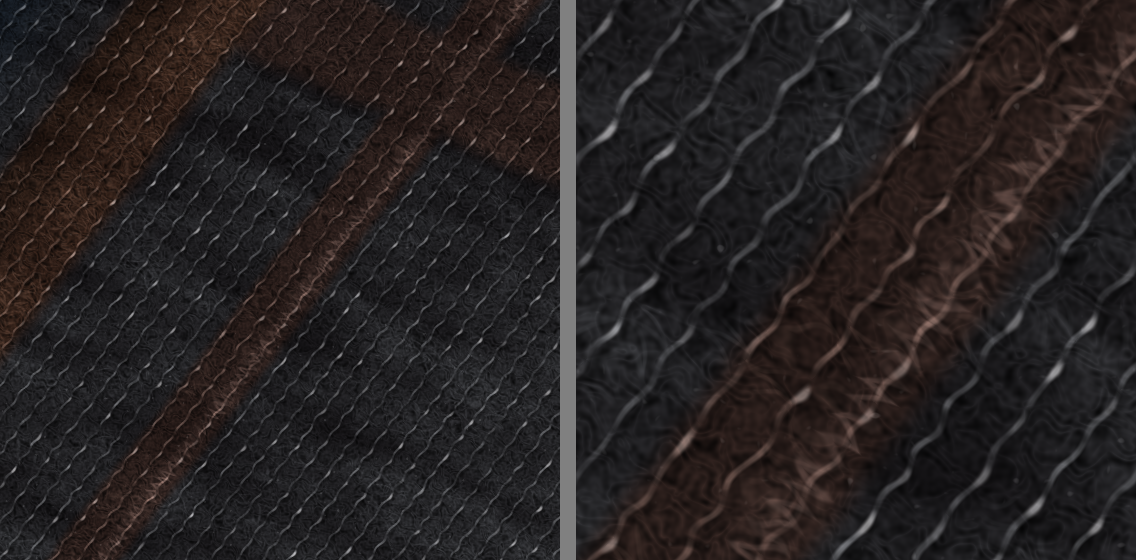
Left, the full canvas; right, a detail of the centre.
Give the GLSL for this texture, as a Shadertoy shader.

```glsl
float hash(vec2 p) {
    vec3 q = fract(p.xyx * vec3(0.1031, 0.103, 0.0973));
    q += dot(q, q.yzx + 33.33);
    return fract((q.x + q.y) * q.z);
}

float gradientNoise(vec2 p) {
    vec2 cell = floor(p), f = p - cell;
    vec2 w = f * f * f * (f * (f * 6.0 - 15.0) + 10.0);
    float corner[4];
    for (int i = 0; i < 4; i++) {
        vec2 o = vec2(i & 1, i >> 1);
        float angle = 6.2832 * hash(cell + o + 57.0);
        corner[i] = dot(vec2(cos(angle), sin(angle)), f - o);
    }
    return 1.4 * mix(mix(corner[0], corner[1], w.x), mix(corner[2], corner[3], w.x), w.y);
}

float fbm(vec2 p) {
    float sum = 0.0, amp = 0.6;
    for (int i = 0; i < 3; i++) {
        sum += amp * gradientNoise(p);
        p = p * 2.03 + 11.7;
        amp *= 0.5;
    }
    return sum;
}

float triangle(float x) {
    return abs(fract(x) - 0.5) * 4.0 - 1.0;
}

// Soft-edged strip between lo and hi
float strip(float x, float lo, float hi, float soft) {
    return smoothstep(lo - soft, lo + soft, x) * (1.0 - smoothstep(hi - soft, hi + soft, x));
}

float line(float dist, float width) {
    return 1.0 - smoothstep(0.2 * width, width, abs(dist));
}

void mainImage(out vec4 fragColor, in vec2 fragCoord) {
    vec2 uv = fragCoord / iResolution.xy;

    // Cloth axes: along the stitch rows, across them, and across the weft bands
    float along = dot(uv, vec2(0.602, 0.799));
    float across = dot(uv, vec2(0.799, -0.602));
    across += 0.005 * gradientNoise(uv * 3.0) + 0.0022 * gradientNoise(uv * 38.0);
    float weft = uv.y + 0.42 * uv.x + 0.012 * gradientNoise(uv * 7.0);

    // Brown stripes over grey panels
    float wideStripe = strip(across, -0.415, -0.212, 0.018);
    float thinStripe = strip(across, 0.068, 0.172, 0.01);
    float crossStripe = strip(weft, 1.085, 1.275, 0.022) * smoothstep(-0.42, -0.38, across);
    float brown = max(max(wideStripe, thinStripe), crossStripe);

    // Broad light and shade
    float shade = 0.46 + 0.75 * fbm(vec2(across * 2.5, weft * 11.0)) + 0.3 * fbm(uv * 9.0);
    shade += 0.25 * smoothstep(0.3, 0.75, across);
    shade -= 0.5 * line(weft - 0.935, 0.06) * (1.0 - smoothstep(0.0, 0.1, across));
    shade -= 0.5 * line(weft - 1.075, 0.03) * (1.0 - wideStripe);
    shade = clamp(shade, 0.0, 1.0);
    vec3 grey = mix(vec3(0.073, 0.068, 0.076), vec3(0.157, 0.16, 0.17), shade);
    grey += vec3(-0.02, 0.004, 0.022) * (1.0 - smoothstep(-0.6, -0.42, across));
    vec3 rust = mix(vec3(0.118, 0.08, 0.072), vec3(0.172, 0.124, 0.112), shade);
    rust = mix(rust, rust * vec3(1.06, 0.98, 0.82), wideStripe);
    float zigzagBand = strip(across, -0.315, -0.222, 0.018);
    rust *= 1.0 + 0.2 * zigzagBand - 0.2 * strip(across, -0.42, -0.36, 0.02);
    vec3 color = mix(grey, rust, brown);

    // Crinkled fibres and fine grain
    vec2 curl = vec2(gradientNoise(uv * 55.0), gradientNoise(uv * 55.0 + 19.0));
    float fibre = 1.0 - 2.4 * abs(gradientNoise(vec2(along * 115.0, across * 75.0) + 1.2 * curl));
    color *= 0.87 + 0.38 * fibre + 0.3 * gradientNoise(uv * 200.0);

    // Zigzag threads between the stitch rows
    float pitch = 0.0375;
    float gap = floor(across / pitch);
    float zigPhase = along / 0.021 + hash(vec2(gap, 3.0)) + 0.9 * gradientNoise(uv * 26.0);
    float zigDist = across - pitch * (gap + 0.5) - 0.014 * triangle(zigPhase) + 0.004 * curl.x;
    float patchy = smoothstep(-0.25, 0.4, gradientNoise(uv * 14.0) + 0.5 * shade - 0.2);
    float zigzag = line(zigDist * 0.35, 0.0032) * mix(0.45 * patchy, 0.6, zigzagBand);
    zigzag *= 0.8 + 0.9 * gradientNoise(uv * 48.0);
    color += zigzag * mix(vec3(0.1, 0.104, 0.108), vec3(0.12, 0.095, 0.083), brown);

    // Dense raised seam of short worn loops along the thin stripe
    float seamZone = strip(across, 0.13, 0.164, 0.006) * (1.0 - 0.6 * crossStripe);
    float seamPhase = along / 0.0155 + 0.6 * gradientNoise(uv * 30.0);
    float seamDist = across - 0.147 - 0.01 * triangle(seamPhase) + 0.004 * curl.y;
    float seamWear = 0.75 + 0.9 * gradientNoise(uv * 45.0 + 7.0);
    color += seamZone * (0.02 + 0.12 * line(seamDist * 0.36, 0.0036) * seamWear) * vec3(1.0, 0.82, 0.77);

    // Rows of wavy running stitches joined by a faint thread
    float row = floor(across / pitch + 0.5);
    float t = along / 0.038 + 7.0 * hash(vec2(row, 9.0)) + 0.3 * gradientNoise(uv * 12.0);
    vec2 id = vec2(row, floor(t));
    float ft = fract(t) - 0.5;
    float offset = across - pitch * row - 0.0018 * sin(6.2832 * ft);
    float ends = mix(0.3, 1.0, 1.0 - smoothstep(0.25, 0.5, abs(ft)));
    float wear = mix(0.5, 1.0, hash(id)) * (0.85 + 0.7 * gradientNoise(uv * 60.0));
    vec3 thread = mix(vec3(0.235, 0.24, 0.245), vec3(0.235, 0.195, 0.18), brown);
    color *= 1.0 - 0.25 * line(offset - 0.0045, 0.006) * ends;
    color += thread * line(offset, 0.0031) * ends * wear;

    // Glints on the stitch knots and stray specks
    float knot = line(length(vec2(offset, (ft - 0.2) * 0.016)), 0.0042);
    color += 0.34 * knot * pow(hash(id + 17.0), 3.0) * vec3(1.0, 0.98, 0.97);
    color += 0.1 * smoothstep(0.6, 0.85, gradientNoise(uv * 130.0 + 31.0));

    fragColor = vec4(clamp(color, 0.0, 1.0), 1.0);
}
```
